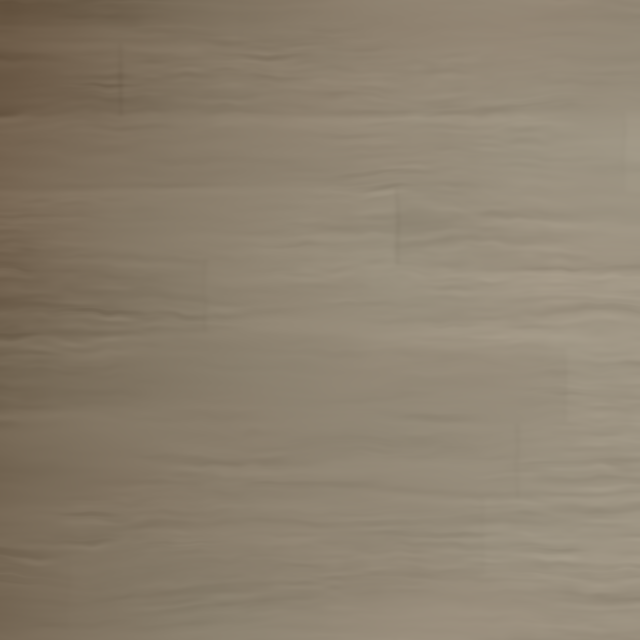
A Shadertoy shader for this texture:

```glsl
const vec3 SHADE_COLOR = vec3(0.435, 0.373, 0.298);
const vec3 LIGHT_COLOR = vec3(0.615, 0.576, 0.508);
const vec3 WARM_TINT = vec3(0.007, -0.003, -0.003);
const float ROW_COUNT = 8.5;
const float PLANK_LENGTH = 1.15;
const float EDGE_SOFTNESS = 0.005;
const float PLANK_CONTRAST = 0.018;
const float JOINT_DEPTH = 0.016;
const float SEAM_DEPTH = 0.015;
const float BAND_CONTRAST = 0.068;
const float FIBER_CONTRAST = 0.026;
const float ROUGH_CONTRAST = 0.012;
const float STREAK_DEPTH = 0.042;
const float STREAK_LIP = 0.55;
const float RELIEF_STRENGTH = 0.045;

float hash(vec2 p) {
    return fract(sin(dot(p, vec2(127.1, 311.7))) * 43758.5453);
}

float noise(vec2 p) {
    vec2 i = floor(p), f = fract(p);
    f = f * f * (3.0 - 2.0 * f);
    return mix(mix(hash(i), hash(i + vec2(1, 0)), f.x),
               mix(hash(i + vec2(0, 1)), hash(i + vec2(1, 1)), f.x), f.y);
}

float fbm(vec2 p) {
    float sum = 0.0, weight = 0.5;
    for (int i = 0; i < 4; i++) {
        sum += weight * noise(p);
        p = p * 2.03 + 17.3;
        weight *= 0.5;
    }
    return sum / 0.9375;
}

// Brightness of one row of planks, with a soft groove at each end joint
float plankTone(float row, vec2 uv) {
    float along = uv.x / PLANK_LENGTH + hash(vec2(row, 4.7));
    float joint = floor(along + 0.5);
    float d = (along - joint) * PLANK_LENGTH + 0.004 * (noise(uv * 40.0) - 0.5);
    float side = smoothstep(-EDGE_SOFTNESS, EDGE_SOFTNESS, d);
    float tone = mix(hash(vec2(joint - 1.0, row)), hash(vec2(joint, row)), side) - 0.5;
    float groove = exp(-pow(d / EDGE_SOFTNESS, 2.0));
    float fade = hash(vec2(row, 9.2)) * noise(uv * vec2(2.0, 24.0) + 13.0) * 1.6;
    return tone * PLANK_CONTRAST - groove * fade * JOINT_DEPTH;
}

// Long fibres with shorter, finer ones laid over them
float fibers(vec2 p) {
    return 0.55 * noise(p * vec2(6.0, 62.0)) + 0.45 * noise(p * vec2(17.0, 125.0) + 31.0);
}

// Thin sparse streaks at two lengths
float streaks(vec2 p) {
    float lengthy = smoothstep(0.62, 0.95, noise(p * vec2(3.2, 48.0) + 57.0));
    float brief = smoothstep(0.66, 0.95, noise(p * vec2(7.0, 78.0) + 91.0));
    return max(lengthy, 0.8 * brief);
}

void mainImage(out vec4 fragColor, in vec2 fragCoord) {
    vec2 uv = fragCoord / iResolution.xy;

    // Slow drift of the grain direction plus a small ragged wobble
    vec2 p = uv;
    p.y += 0.060 * (fbm(uv * vec2(1.8, 3.2) + 5.0) - 0.5);
    p.y += 0.008 * (noise(uv * vec2(16.0, 26.0)) - 0.5);
    p.y += 0.004 * (noise(uv * vec2(48.0, 55.0) + 19.0) - 0.5);

    // Light falling off toward the left and the upper corner
    float reach = clamp(0.90 * uv.x + 0.14 * (1.0 - uv.y) - 0.01, 0.0, 1.0);
    float light = 1.0 - (1.0 - reach) * (1.0 - reach);
    light -= 0.16 * smoothstep(0.72, 1.0, uv.y);
    vec3 color = mix(SHADE_COLOR, LIGHT_COLOR, light);

    // Plank rows and their broken seams
    float level = uv.y * ROW_COUNT + 0.3 * (noise(uv * vec2(2.5, 2.0) + 8.0) - 0.5);
    level += ROW_COUNT * (p.y - uv.y) * 0.25;
    float seam = floor(level + 0.5);
    float d = (level - seam) / ROW_COUNT;
    float tone = mix(plankTone(seam - 1.0, uv), plankTone(seam, uv),
                     smoothstep(-EDGE_SOFTNESS, EDGE_SOFTNESS, d));
    float seamFade = smoothstep(0.35, 0.8, noise(vec2(uv.x * 4.5, seam * 7.3)));
    float groove = exp(-pow((d - 0.004) / 0.006, 2.0));
    float lip = exp(-pow((d + 0.008) / 0.008, 2.0));
    tone += SEAM_DEPTH * seamFade * (0.9 * lip - groove);

    // Broad bands and fine fibres
    tone += BAND_CONTRAST * (fbm(p * vec2(1.8, 15.0) + 3.0) - 0.5);
    float fiber = fibers(p);
    float patchMask = smoothstep(0.30, 0.62, fbm(uv * vec2(3.0, 8.0) + 23.0));
    tone += FIBER_CONTRAST * (fiber - 0.5) * (0.4 + 0.6 * patchMask);
    float rough = noise(p * vec2(46.0, 115.0) + 71.0) - 0.5;
    tone += ROUGH_CONTRAST * rough * patchMask;

    // Dark streaks with light lower edges, and relief along the fibres
    float breakup = 0.5 + 0.5 * noise(p * vec2(26.0, 60.0));
    float streak = streaks(p) - STREAK_LIP * streaks(p + vec2(0.0, 0.011));
    tone -= STREAK_DEPTH * streak * breakup * (0.15 + 0.85 * patchMask);
    tone += RELIEF_STRENGTH * (fiber - fibers(p - vec2(0.0, 0.004))) * patchMask;

    // Faint warm and green mottling
    color += WARM_TINT * (2.0 * fbm(uv * vec2(3.5, 5.0) + 41.0) - 1.0);
    color += tone * vec3(1.0, 0.99, 0.96);

    fragColor = vec4(clamp(color, 0.0, 1.0), 1.0);
}
```
